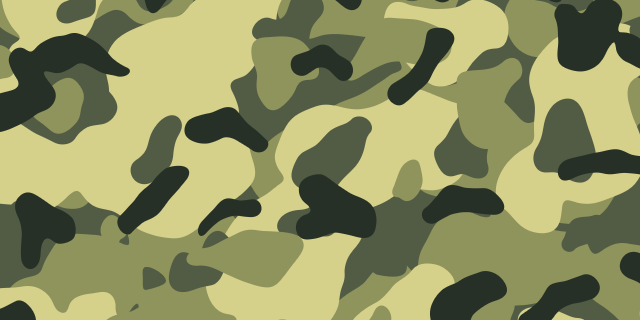
This pattern is drawn by a Shadertoy shader. Its source:

```glsl
// Woodland camouflage: layers of bent, rounded flat blobs in sand, olive and dark green.

vec4 hash4(vec2 p) {
    vec4 q = fract(p.xyxy * vec4(0.1031, 0.1030, 0.0973, 0.1099));
    q += dot(q, q.wzxy + 33.33);
    return fract((q.xxyz + q.yzzw) * q.zywx);
}

// Smooth two-channel value noise in 0..1
vec2 noise2(vec2 p) {
    vec2 i = floor(p), f = fract(p);
    f = f * f * f * (f * (f * 6.0 - 15.0) + 10.0);
    vec2 low = mix(hash4(i).xy, hash4(i + vec2(1, 0)).xy, f.x);
    vec2 high = mix(hash4(i + vec2(0, 1)).xy, hash4(i + vec2(1, 1)).xy, f.x);
    return mix(low, high, f.y);
}

float smoothMin(float a, float b, float k) {
    float h = max(k - abs(a - b), 0.0) / k;
    return min(a, b) - 0.25 * h * h * k;
}

// Limb from the origin to tip, with its radius easing from r0 to r1
float limb(vec2 p, vec2 tip, float r0, float r1) {
    float t = clamp(dot(p, tip) / dot(tip, tip), 0.0, 1.0);
    return length(p - tip * t) - mix(r0, r1, smoothstep(0.0, 1.0, t));
}

vec2 heading(float angle) {
    return vec2(cos(angle), sin(angle));
}

// Distance to one bent blob per jittered cell; reach and radius are in cell units
float blobs(vec2 p, float cellSize, float reach, float radius, float seed) {
    p += 0.07 * (noise2(p * 4.0 + seed) - 0.5) + 0.032 * (noise2(p * 9.0 + seed) - 0.5);
    p = p / cellSize + seed;
    vec2 cell = floor(p);
    float d = 1.0;
    for (int y = -1; y <= 1; y++)
    for (int x = -1; x <= 1; x++) {
        vec2 id = cell + vec2(x, y);
        vec4 a = hash4(id + 17.0), b = hash4(id + 71.0);
        vec2 q = p - id - mix(vec2(0.15), vec2(0.85), a.xy);
        float size = mix(0.6, 1.45, b.x);
        float angle = 0.5 + 1.7 * (a.z - 0.5);
        float bend = 2.4 * (a.w - 0.5);
        float r = radius * size;
        vec2 tipA = heading(angle + bend) * reach * size;
        vec2 tipB = -heading(angle - bend) * reach * size;
        float blob = smoothMin(limb(q, tipA, r, r * mix(0.55, 1.4, b.y)),
                               limb(q, tipB, r, r * mix(0.55, 1.4, b.z)), 0.08);
        d = smoothMin(d, blob, 0.08);
    }
    return d * cellSize;
}

// Coverage with an edge one pixel wide, however the distance is stretched
float coverage(float d) {
    float slope = length(vec2(dFdx(d), dFdy(d)));
    return clamp(0.5 - d / max(slope, 0.00001), 0.0, 1.0);
}

void mainImage(out vec4 fragColor, in vec2 fragCoord) {
    vec2 p = fragCoord / iResolution.y;

    vec3 sand = vec3(0.84, 0.82, 0.54);
    vec3 olive = vec3(0.56, 0.58, 0.36);
    vec3 moss = vec3(0.32, 0.36, 0.27);
    vec3 pine = vec3(0.15, 0.19, 0.15);

    // Broad interlocking regions
    vec3 color = moss;
    color = mix(color, olive, coverage(blobs(p, 0.46, 0.30, 0.24, 13.3)));
    color = mix(color, sand, coverage(blobs(p, 0.43, 0.31, 0.25, 47.6)));

    // Smaller lobes, then the darkest patches on top
    color = mix(color, moss, coverage(blobs(p, 0.41, 0.20, 0.12, 82.1)));
    color = mix(color, olive, coverage(blobs(p, 0.42, 0.18, 0.10, 129.7)));
    color = mix(color, pine, coverage(blobs(p, 0.35, 0.32, 0.105, 205.4)));

    fragColor = vec4(color, 1.0);
}
```
